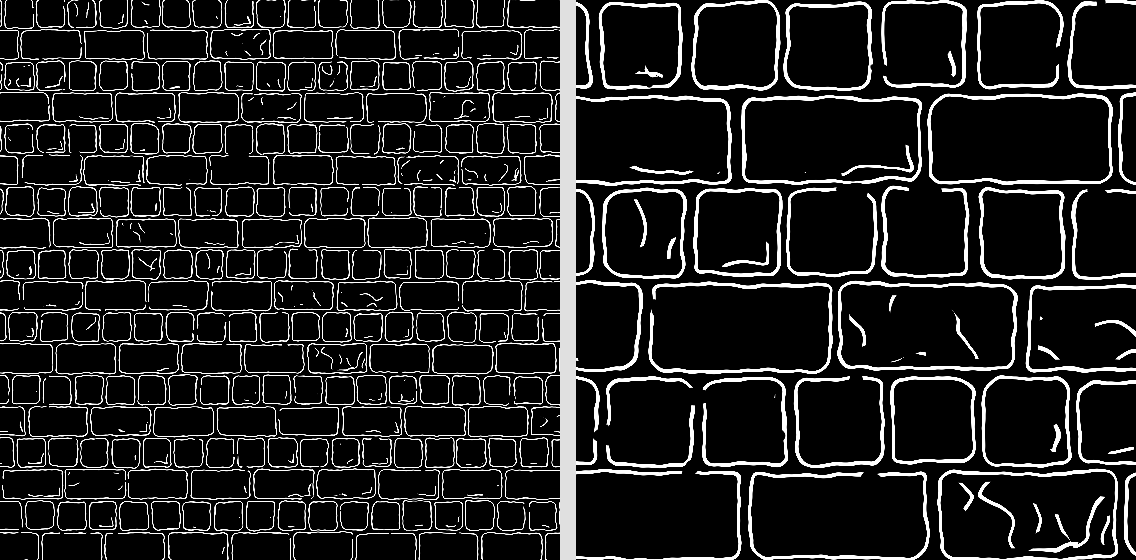
Left: the whole. Right: its middle third, enlarged.
Reproduce this pattern procedurally as a three.js fragment shader.

```glsl
// Outlined stone wall: rows of square stones alternate with rows of long ones.
// Each stone is a rounded box in a noise-warped grid, drawn as a thin stroke;
// noise masks break the strokes and add chipped edges and cracks inside.
varying vec2 vUv;

// Lengths are in square-stone cells unless noted.
const float ROWS = 17.83;             // cells across and down the canvas
const float TOP_CUT = 0.08;           // part of the first row above the canvas
const float LINE = 0.00205 * ROWS;    // stroke width
const float EDGE_SOFTNESS = 0.3;      // width of the smoothed edge in pixels
const float SQUARE_SHIFT = 0.12;      // start of the square rows
const float LONG_SHIFT = 0.64;        // start of the long rows
const float DRIFT = 0.66;             // extra shift gathered by the lowest rows
const vec2 INSET = vec2(0.042, 0.032);// least margin around a stone
const float INSET_VARY = 0.04;
const float CORNER = 0.06;
const float CORNER_VARY = 0.14;
const float WOBBLE = 0.05;
const float ROUGHNESS = 0.03;
const float MERGED_SHARE = 0.04;      // pairs of squares joined into one
const float CHIPPED_SHARE = 0.4;
const float CRACKED_SHARE = 0.08;
const float BREAK_LEVEL = -0.43;      // noise below this interrupts the outline
const vec3 GROUND = vec3(0.0);
const vec3 STROKE = vec3(1.0);

vec2 hash2(vec2 p) {
  p = vec2(dot(p, vec2(127.1, 311.7)), dot(p, vec2(269.5, 183.3)));
  return fract(sin(p) * 43758.55);
}

vec2 gradientAt(vec2 cell) {
  float angle = 6.2832 * hash2(cell).x;
  return vec2(cos(angle), sin(angle));
}

float gradientNoise(vec2 p) {
  vec2 i = floor(p), f = p - i;
  vec2 u = f * f * f * (f * (f * 6.0 - 15.0) + 10.0);
  vec2 e = vec2(1.0, 0.0);
  float a = dot(gradientAt(i), f);
  float b = dot(gradientAt(i + e.xy), f - e.xy);
  float c = dot(gradientAt(i + e.yx), f - e.yx);
  float d = dot(gradientAt(i + e.xx), f - e.xx);
  return mix(mix(a, b, u.x), mix(c, d, u.x), u.y);
}

vec2 warp(vec2 p) {
  vec2 broad = vec2(gradientNoise(p * 1.7), gradientNoise(p * 1.7 + 53.0));
  vec2 fine = vec2(gradientNoise(p * 5.0 + 17.0), gradientNoise(p * 5.0 + 91.0));
  return WOBBLE * broad + ROUGHNESS * fine;
}

float roundedBox(vec2 p, vec2 halfSize, float radius) {
  vec2 q = abs(p) - halfSize + radius;
  return length(max(q, 0.0)) + min(max(q.x, q.y), 0.0) - radius;
}

float stroke(float dist, float pixel) {
  float soft = 0.5 * EDGE_SOFTNESS * pixel;
  return 1.0 - smoothstep(-soft, soft, abs(dist) - 0.5 * LINE);
}

float above(float value, float level) {
  return smoothstep(level - 0.006, level + 0.006, value);
}

// Distance to the zero contour of a noise field
float crackDistance(vec2 p) {
  float n = gradientNoise(p);
  vec2 e = vec2(0.02, 0.0);
  vec2 slope = vec2(gradientNoise(p + e), gradientNoise(p + e.yx)) - n;
  return n * e.x / max(length(slope), 0.004);
}

void main() {
  float pixel = ROWS * fwidth(vUv.x);
  vec2 p = vec2(vUv.x, 1.0 - vUv.y) * ROWS + vec2(0.0, TOP_CUT);
  p += warp(p);

  // Row and its sideways shift
  float row = floor(p.y);
  float isLong = mod(row, 2.0);
  float tier = floor(row / 2.0);
  float depth = tier / 8.0;
  float shift = mix(SQUARE_SHIFT, LONG_SHIFT + mod(tier, 2.0), isLong);
  float x = p.x - shift - DRIFT * depth * depth * depth * depth;

  // Stone within the row
  float merged = step(hash2(vec2(floor(x / 2.0), row) + 7.0).x, MERGED_SHARE);
  float width = 1.0 + max(isLong, merged);
  vec2 id = vec2(floor(x / width) * width, row);
  vec2 low = INSET + INSET_VARY * hash2(id);
  vec2 high = vec2(width, 1.0) - INSET - INSET_VARY * hash2(id + 31.0);
  vec2 halfSize = 0.5 * (high - low);
  vec2 local = vec2(x, p.y) - id - 0.5 * (low + high);
  float radius = CORNER + CORNER_VARY * hash2(id + 0.3 * sign(local)).x;
  float dist = roundedBox(local, halfSize, radius);

  // Outline with short breaks
  float ink = stroke(dist, pixel) * above(gradientNoise(p * 2.3 + 23.0), BREAK_LEVEL);

  // Chipped edge: partial inner contour towards the lower right
  vec2 wear = hash2(id + 63.0);
  float inner = dist + 0.12 + 0.1 * gradientNoise(p * 3.0 + 11.0);
  float side = dot(local / halfSize, vec2(0.5, 0.8));
  float chip = stroke(inner, pixel) * above(side, 0.45);
  chip *= above(gradientNoise(p * 1.6 + 40.0), 0.0);
  ink = max(ink, chip * step(wear.x, CHIPPED_SHARE));

  // Short cracks across a few stones
  float crack = stroke(crackDistance(p * 1.8 + 75.0) / 1.8, pixel);
  crack *= above(-dist, 0.1) * above(gradientNoise(p * 1.5 + 29.0), 0.06);
  ink = max(ink, crack * step(wear.y, CRACKED_SHARE));

  gl_FragColor = vec4(mix(GROUND, STROKE, ink), 1.0);
}
```
